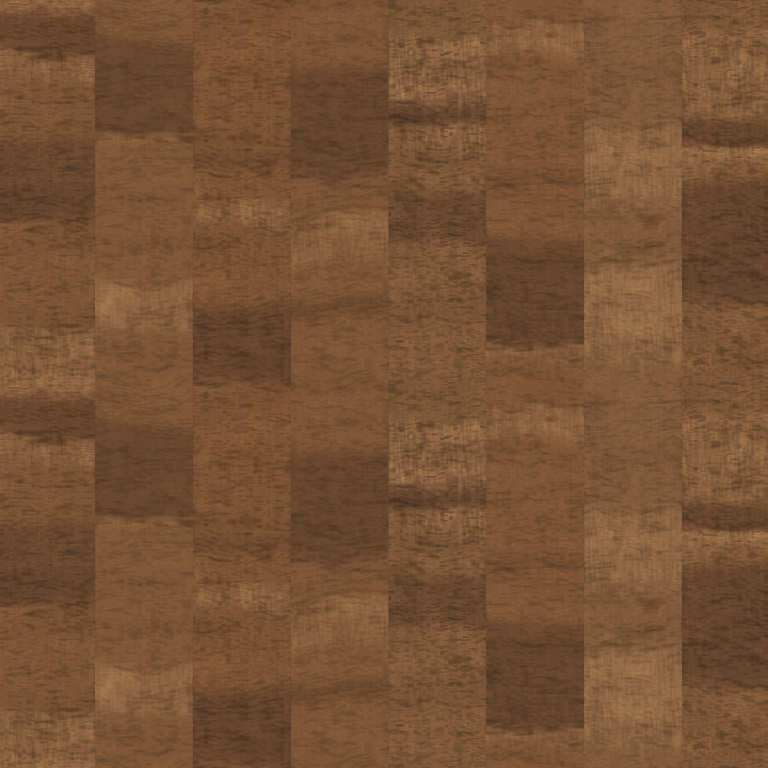
A WebGL 2 fragment shader for this texture:

```glsl
#version 300 es
precision highp float;
// Eight upright columns of worn brown wood with crosswise grain, repeating twice down.

uniform vec2 u_resolution;
out vec4 outColor;

const float COLUMN_WIDTH = 0.1273;
const float COLUMN_SHIFT = 0.0033;
const float REPEATS_DOWN = 2.0;
const float SEAM_HALF = 0.004;
const float SEAM_DEPTH = 0.02;
const float BAND_SOFT = 0.024;

const vec3 MID   = vec3(0.495, 0.350, 0.225);
const vec3 RUST  = vec3(0.480, 0.318, 0.192);
const vec3 DARK  = vec3(0.350, 0.237, 0.168);
const vec3 PALE  = vec3(0.620, 0.458, 0.300);
const vec3 FIBRE = vec3(0.235, 0.155, 0.115);
const vec3 KNOT  = vec3(0.360, 0.200, 0.100);

// Two bands per column: centre, half height, centre, half height (-1 = none).
const vec4 DARK_BANDS[8] = vec4[8](
  vec4(0.09, 0.045, 0.47, 0.10), vec4(0.225, 0.12, 0.33, 0.015),
  vec4(0.90, 0.10, 0.42, 0.012), vec4(0.325, 0.145, 0.80, 0.015),
  vec4(0.30, 0.03, 0.57, 0.075), vec4(0.765, 0.135, 0.46, 0.005),
  vec4(0.50, -1.0, 0.50, -1.0),  vec4(0.35, 0.04, 0.63, 0.15));
const vec4 PALE_BANDS[8] = vec4[8](
  vec4(0.17, 0.035, 0.94, 0.09), vec4(0.80, 0.065, 0.36, 0.012),
  vec4(0.56, 0.03, 0.15, -1.0),  vec4(0.62, 0.06, 0.15, -1.0),
  vec4(0.18, 0.085, 0.355, 0.03), vec4(0.92, 0.012, 0.10, 0.05),
  vec4(0.82, 0.12, 0.43, 0.10),  vec4(0.20, 0.10, 0.41, 0.02));
const float ROUGHNESS[8] = float[8](0.75, 0.30, 0.75, 0.35, 1.0, 0.40, 0.45, 0.90);
const float WARMTH[8] = float[8](0.50, 0.50, 0.80, 0.60, 0.20, 0.65, 0.05, 0.35);

float hash(vec2 p) {
  return fract(sin(dot(p, vec2(127.1, 311.7))) * 43758.5453);
}

// Value noise that wraps after p.y has crossed the given number of rows.
float noise(vec2 p, float rows, float seed) {
  vec2 cell = floor(p), f = fract(p);
  f = f * f * (3.0 - 2.0 * f);
  float low = mod(cell.y, rows), high = mod(cell.y + 1.0, rows);
  float x = cell.x + seed * 37.0;
  return mix(mix(hash(vec2(x, low)), hash(vec2(x + 1.0, low)), f.x),
             mix(hash(vec2(x, high)), hash(vec2(x + 1.0, high)), f.x), f.y);
}

float grain(float u, float t, float across, float rows, float seed) {
  return noise(vec2(u * across, t * rows), rows, seed);
}

float band(float t, vec2 shape) {
  float d = abs(fract(t - shape.x + 0.5) - 0.5);
  return 1.0 - smoothstep(shape.y - BAND_SOFT, shape.y + BAND_SOFT, d);
}

float bands(float t, vec4 pair) {
  return max(band(t, pair.xy), band(t, pair.zw));
}

vec3 wood(float column, float s, float t) {
  int id = int(column);
  float u = s - column;
  float seed = column + 1.0;

  // Gently bent grain at several scales
  float bend = t + 0.022 * (grain(u, t, 2.0, 9.0, seed) - 0.5)
                 + 0.006 * (grain(u, t, 7.0, 30.0, seed + 5.0) - 0.5);
  float broad = grain(u, bend, 1.5, 22.0, seed + 10.0);
  float streak = grain(u, bend, 4.0, 64.0, seed + 20.0);
  float fine = grain(u, bend, 9.0, 128.0, seed + 30.0);
  float fleck = grain(u, bend, 22.0, 200.0, seed + 35.0);
  float saw = grain(u, t, 55.0, 36.0, seed + 40.0);
  float mottle = grain(u, t, 8.0, 20.0, seed + 50.0);

  // Base tone and ragged bands
  float bandT = bend + 0.03 * (broad - 0.5) + 0.025 * (streak - 0.5)
              + 0.025 * (fine - 0.5);
  float dark = bands(bandT, DARK_BANDS[id]);
  float pale = bands(bandT, PALE_BANDS[id]) * (1.0 - dark);
  float rough = ROUGHNESS[id];
  vec3 color = mix(MID, RUST, WARMTH[id] * (0.6 + 0.6 * mottle));
  color = mix(color, DARK, 0.62 * dark);
  color = mix(color, PALE, pale * (0.15 + 0.25 * broad + 0.25 * mottle));

  // Layered streaks, flecks and saw marks
  float shade = 0.13 * (broad - 0.5) + 0.15 * (streak - 0.5) + 0.09 * (mottle - 0.5)
              + 0.20 * (fine - 0.5) + 0.24 * (fleck - 0.5)
              + (0.07 + 0.10 * pale) * (saw - 0.5);
  color *= 1.0 + shade * (0.55 + 0.7 * rough);

  // Short dark open fibres, gathered in patches
  float patches = smoothstep(0.25, 0.75, 0.5 * mottle + 0.5 * broad);
  float fibres = smoothstep(0.56, 0.74, 0.40 * fine + 0.35 * fleck + 0.25 * streak);
  color = mix(color, FIBRE, fibres * rough * (0.22 + 0.35 * patches));

  // Rusty knots in the two plainest columns
  if (id == 5 || id == 6) {
    float centre = id == 5 ? 0.11 : 0.56;
    float area = 1.0 - smoothstep(0.01, 0.07, abs(t - centre));
    area *= 1.0 - smoothstep(0.10, 0.45, abs(u - 0.5));
    float ragged = 0.7 * grain(u, t, 11.0, 44.0, seed + 60.0) + 0.3 * fleck;
    color = mix(color, KNOT, 0.55 * smoothstep(0.52, 0.80, ragged) * area);
  }
  return color;
}

void main() {
  vec2 uv = gl_FragCoord.xy / u_resolution;
  float s = (uv.x + COLUMN_SHIFT) / COLUMN_WIDTH;
  float t = fract((1.0 - uv.y) * REPEATS_DOWN);

  // Blend the two nearest columns over one pixel at their seam
  float edge = floor(s + 0.5);
  float pixel = 1.0 / (u_resolution.x * COLUMN_WIDTH);
  vec3 left = wood(clamp(edge - 1.0, 0.0, 7.0), s, t);
  vec3 right = wood(clamp(edge, 0.0, 7.0), s, t);
  vec3 color = mix(left, right, smoothstep(-0.5 * pixel, 0.5 * pixel, s - edge));
  float seam = 1.0 - smoothstep(SEAM_HALF, SEAM_HALF + pixel, abs(s - edge));
  outColor = vec4(color * (1.0 - SEAM_DEPTH * seam), 1.0);
}
```
